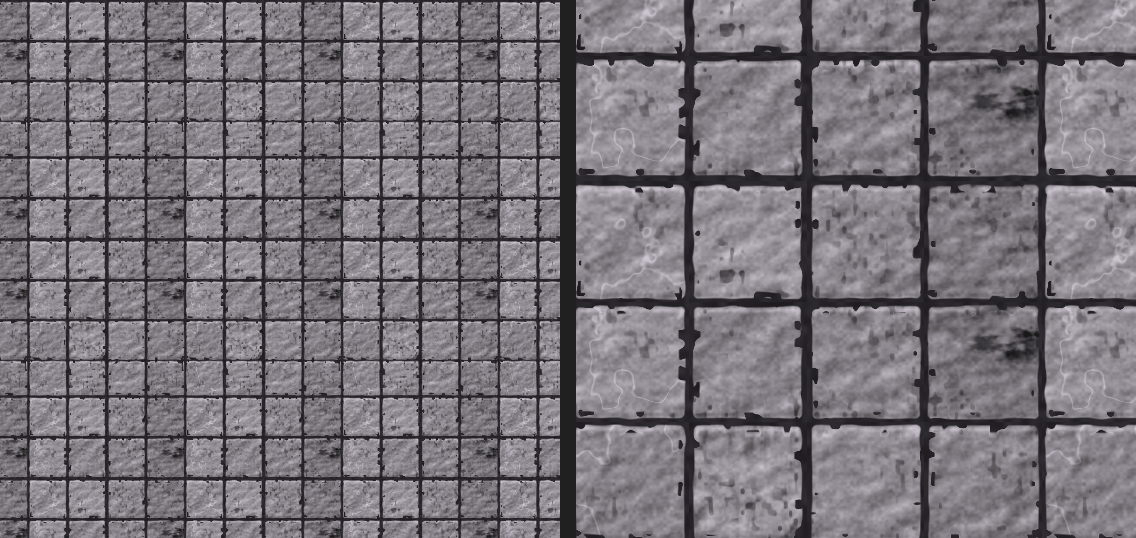
Left, the full canvas; right, a detail of the centre.
Write a Shadertoy shader that draws this texture.

```glsl
const float PITCH = 0.07286;      // tile width, in canvas heights
const float ROW_PERIOD = 0.4444;  // height of six rows
const vec3 TINT = vec3(1.0, 0.966, 1.018);
const vec3 GROUT = vec3(0.145, 0.135, 0.155);

// Row edges within one period, in sixths of the period
const float ROW_EDGE[7] = float[7](0.0, 1.02, 2.02, 3.03, 3.94, 4.96, 6.0);
// Half widths of the joints, in tile widths
const float ROW_GAP[7] = float[7](0.038, 0.030, 0.026, 0.014, 0.028, 0.030, 0.038);
const float COL_GAP[5] = float[5](0.028, 0.034, 0.040, 0.032, 0.028);
// Stone brightness: one line per row kind, one value per column
const mat4 TONE = mat4(0.57, 0.60, 0.54, 0.47,
                       0.58, 0.54, 0.53, 0.47,
                       0.54, 0.59, 0.57, 0.52,
                       0.56, 0.56, 0.54, 0.52);

float hash(vec2 p) {
    return fract(sin(dot(p, vec2(127.1, 311.7))) * 43758.5453);
}

float noise(vec2 p) {
    vec2 i = floor(p), f = fract(p);
    f = f * f * (3.0 - 2.0 * f);
    return mix(mix(hash(i), hash(i + vec2(1, 0)), f.x),
               mix(hash(i + vec2(0, 1)), hash(i + vec2(1, 1)), f.x), f.y);
}

float fbm(vec2 p) {
    float sum = 0.0, amp = 0.5;
    for (int i = 0; i < 4; i++) {
        sum += amp * noise(p);
        p = mat2(1.6, 1.2, -1.2, 1.6) * p + 7.3;
        amp *= 0.5;
    }
    return sum;
}

float roundedBox(vec2 p, vec2 halfSize, float radius) {
    vec2 q = abs(p) - halfSize + radius;
    return length(max(q, 0.0)) + min(max(q.x, q.y), 0.0) - radius;
}

// Slate-like height field with slanted ridges
float relief(vec2 p, vec2 seed) {
    vec2 slanted = vec2(p.x + 0.6 * p.y, 1.7 * p.y - 0.8 * p.x);
    return fbm(slanted * 4.0 + seed);
}

// Distance to the stone outline, with worn and bitten edges
float stoneEdge(vec2 p, vec2 lo, vec2 hi, vec2 seed) {
    float d = roundedBox(p - 0.5 * (lo + hi), 0.5 * (hi - lo), 0.045);
    float wobble = (noise(p * 8.0 + seed) - 0.5) * 0.022;
    float bite = smoothstep(0.68, 0.84, noise(p * 12.0 + seed + 31.0));
    return d + wobble + 0.055 * bite;
}

float stoneTone(vec2 p, vec2 seed, int col, int kind) {
    float tone = TONE[kind][col];

    // Broad mottling, raking light and grain
    tone += 0.10 * (fbm(p * 2.5 + seed + 5.0) - 0.47);
    vec2 toLight = vec2(-0.02, 0.025);
    tone += 0.42 * (relief(p - toLight, seed) - relief(p + toLight, seed));
    tone += 0.10 * (noise(p * 34.0 + seed) - 0.5);

    // Pale veins, strongest in the first column
    float vein = abs(fbm(p * 1.8 + seed + 13.0) - 0.47);
    tone += (col == 0 ? 0.12 : 0.03) * (1.0 - smoothstep(0.0, 0.016, vein));

    // Dark pits gathered in patches
    float patchMask = smoothstep(0.42, 0.7, noise(p * 3.0 + seed + 23.0));
    float pits = smoothstep(0.62, 0.85, noise(p * vec2(22.0, 16.0) + seed));
    tone -= (col == 1 ? 0.24 : 0.15) * pits * patchMask;

    // Sooty smear on one stone, upright streaks on another
    if (col == 3 && kind == 1) {
        float smear = 1.0 - smoothstep(0.08, 0.5, length((p - vec2(0.72, 0.74)) * vec2(0.8, 1.3)));
        tone -= 0.34 * smear * smoothstep(0.36, 0.62, fbm(p * vec2(5.0, 9.0) + seed));
    }
    if (col == 1 && kind == 2) {
        tone -= 0.13 * smoothstep(0.45, 0.75, fbm(p * vec2(8.0, 2.0) + seed));
    }
    return tone;
}

void mainImage(out vec4 fragColor, in vec2 fragCoord) {
    vec2 uv = fragCoord / iResolution.y;
    float pixel = 1.0 / (iResolution.y * PITCH);

    // Column and row of the tile
    float x = (uv.x - 0.0528) / PITCH;
    int col = int(mod(floor(x), 4.0));
    float y = mod((0.9992 - uv.y) / ROW_PERIOD * 6.0, 6.0);
    int row = 0;
    for (int i = 1; i < 6; i++) if (y >= ROW_EDGE[i]) row = i;
    int kind = row % 4;

    // Position in the tile, in tile widths from its lower left corner
    float rowScale = ROW_PERIOD / 6.0 / PITCH;
    float height = (ROW_EDGE[row + 1] - ROW_EDGE[row]) * rowScale;
    vec2 p = vec2(fract(x), (ROW_EDGE[row + 1] - y) * rowScale);
    vec2 lo = vec2(COL_GAP[col], ROW_GAP[row + 1]);
    vec2 hi = vec2(1.0 - COL_GAP[col + 1], height - ROW_GAP[row]);
    vec2 seed = vec2(col, kind) * 61.0 + 3.0;

    float d = stoneEdge(p, lo, hi, seed);
    float tone = stoneTone(p, seed, col, kind);

    // Lit upper rim and shaded lower rim
    float rim = 1.0 - smoothstep(0.0, 0.035, abs(d + 0.035));
    float upper = smoothstep(0.80, 0.95, p.y / height);
    float lower = 1.0 - smoothstep(0.05, 0.15, p.y / height);
    tone += rim * (0.13 * upper - 0.07 * lower);

    vec3 grout = GROUT * (0.8 + 0.5 * noise(p * 14.0 + seed));
    float stone = 1.0 - smoothstep(-0.6 * pixel - 0.008, 0.6 * pixel, d);
    fragColor = vec4(mix(grout, clamp(tone, 0.1, 0.8) * TINT, stone), 1.0);
}
```
